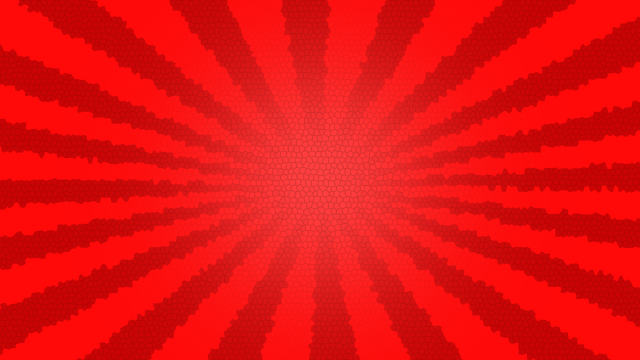
This background is drawn by a Shadertoy shader. Its source:

```glsl
// Red sunburst seen through stained glass: jittered Voronoi cells each take
// the ray colour found at their site, so the ray borders become ragged.
// A soft glow covers the middle, and thin seams separate the cells.

const float CELLS = 64.0; // cells per canvas height

vec2 hash2(vec2 p) {
    vec3 q = fract(p.xyx * vec3(0.1031, 0.1030, 0.0973));
    q += dot(q, q.yzx + 33.33);
    return fract((q.xx + q.yz) * q.zy);
}

// Jittered site of a grid cell; odd rows are shifted by half a cell
vec2 cellSite(vec2 cell) {
    return cell + vec2(0.5 * mod(cell.y, 2.0), 0.0) + 0.5 + 0.58 * (hash2(cell) - 0.5);
}

// Nearest site, the site across the closest seam, and the distance to that seam
float voronoi(vec2 p, out vec2 site, out vec2 neighbor) {
    vec2 base = floor(p);
    float nearest = 1e3;
    for (int y = -1; y <= 1; y++)
    for (int x = -2; x <= 1; x++) {
        vec2 s = cellSite(base + vec2(x, y));
        float d = dot(s - p, s - p);
        if (d < nearest) { nearest = d; site = s; }
    }
    float seam = 1e3;
    neighbor = site;
    for (int y = -2; y <= 2; y++)
    for (int x = -3; x <= 2; x++) {
        vec2 s = cellSite(base + vec2(x, y));
        vec2 across = s - site;
        if (dot(across, across) < 1e-4) continue;
        float d = dot(0.5 * (s + site) - p, normalize(across));
        if (d < seam) { seam = d; neighbor = s; }
    }
    return seam;
}

// 1 inside one of the twenty dark rays, which stretch with the canvas
float darkRay(vec2 site) {
    vec2 p = site / CELLS + vec2(0.0, 0.014);
    p.x *= iResolution.y / iResolution.x;
    return step(0.07, cos(20.0 * (atan(p.y, p.x) - radians(2.6))));
}

void mainImage(out vec4 fragColor, in vec2 fragCoord) {
    vec2 p = (fragCoord - 0.5 * iResolution.xy) / iResolution.y;
    float pixel = CELLS / iResolution.y;

    vec2 site, neighbor;
    float seam = voronoi(p * CELLS, site, neighbor);

    // Rays, blended across the seam for smooth cell borders
    float blend = 0.5 - 0.5 * smoothstep(0.0, 0.7 * pixel, seam);
    float dark = mix(darkRay(site), darkRay(neighbor), blend);
    vec3 color = mix(vec3(1.0, 0.035, 0.035), vec3(0.79, 0.015, 0.015), dark);

    // Central glow
    float radius = length(p - vec2(0.0, 0.01));
    float glow = exp(-pow(radius / 0.34, 2.0));
    color = mix(color, vec3(1.0, 0.25, 0.25), glow);

    // Seams show on the dark rays and in the glow, not on the bright rays
    float line = 1.0 - smoothstep(0.0, 1.1 * pixel, seam);
    color *= 1.0 - line * max(0.09 * dark, 0.15 * glow);

    fragColor = vec4(color, 1.0);
}
```
